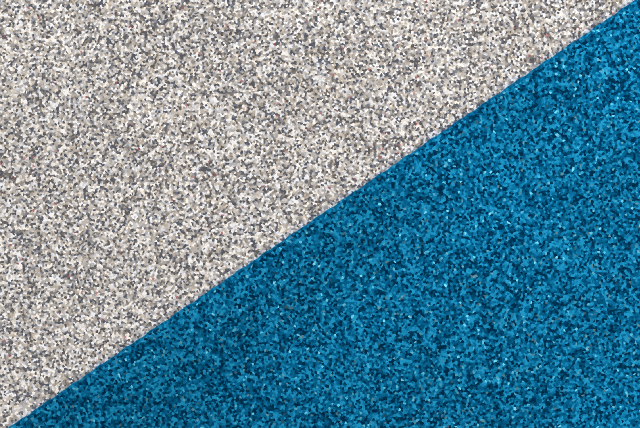
This texture is drawn by a Shadertoy shader. Its source:

```glsl
vec3 hash3(vec2 cell) {
    vec3 q = fract(vec3(cell.xyx) * vec3(0.1031, 0.1030, 0.0973));
    q += dot(q, q.yxz + 33.33);
    return fract((q.xxy + q.yzz) * q.zyx);
}

// Random triple of the nearest flake in a jittered grid
vec3 nearestFlake(vec2 p, float density) {
    vec2 g = p * density;
    vec2 base = floor(g);
    float best = 9.0;
    vec2 owner = base;
    for (int y = -1; y <= 1; y++) {
        for (int x = -1; x <= 1; x++) {
            vec2 cell = base + vec2(x, y);
            vec2 delta = cell + hash3(cell + 71.0).xy - g;
            float dist = dot(delta, delta);
            if (dist < best) {
                best = dist;
                owner = cell;
            }
        }
    }
    return hash3(owner + 17.0);
}

// Three-tone ramp from shaded to lit facets
vec3 facetTone(float lit, vec3 dark, vec3 mid, vec3 light) {
    vec3 tone = mix(dark, mid, smoothstep(0.0, 0.5, lit));
    return mix(tone, light, smoothstep(0.45, 1.0, lit));
}

// Soft uneven sheen from layered sines
float sheen(vec2 p) {
    return sin(p.x * 9.0 + 2.0 * sin(p.y * 7.0))
         + 0.6 * sin(p.y * 17.0 - p.x * 13.0)
         + 0.4 * sin(p.x * 31.0 + p.y * 23.0);
}

vec3 silverGlitter(vec2 p, float edgeDist) {
    vec3 flake = nearestFlake(p, 205.0);
    vec3 clump = nearestFlake(p + 3.7, 110.0);
    float lit = clamp(flake.x + 0.24 * (clump.x - 0.5), 0.0, 1.0);
    vec3 col = facetTone(lit, vec3(0.35, 0.35, 0.37),
                         vec3(0.72, 0.69, 0.66), vec3(0.97, 0.96, 0.95));
    // Warm and cool flakes, with a few rosy ones
    col += (flake.y - 0.5) * vec3(0.06, 0.01, -0.07);
    col = mix(col, vec3(0.68, 0.36, 0.38), 0.7 * step(0.996, flake.z));
    // Brighter toward the top right
    float light = 0.97 + 0.04 * p.y + 0.025 * p.x + 0.008 * sheen(p);
    // Cool contact shade beside the seam
    float shade = 1.0 - smoothstep(0.0, 0.014, edgeDist);
    return col * light * mix(vec3(1.0), vec3(0.84, 0.88, 0.95), shade);
}

vec3 blueGlitter(vec2 p, float edgeDist) {
    vec3 flake = nearestFlake(p + 11.3, 190.0);
    vec3 clump = nearestFlake(p + 5.1, 95.0);
    float lit = clamp(flake.x + 0.3 * (clump.x - 0.5), 0.0, 1.0);
    vec3 col = facetTone(lit, vec3(0.0, 0.17, 0.28),
                         vec3(0.02, 0.37, 0.54), vec3(0.13, 0.58, 0.76));
    // Sparse bright glints
    col += vec3(0.36, 0.30, 0.22) * smoothstep(0.93, 1.0, flake.z);
    // Light falls off toward the lower left
    float light = 0.88 + 0.10 * p.x + 0.08 * p.y + 0.02 * sheen(p + 2.0);
    col *= light;
    // Smooth lit lip along the cut
    float lip = 1.0 - smoothstep(0.002, 0.008, -edgeDist);
    return mix(col, vec3(0.03, 0.42, 0.62), 0.5 * lip);
}

// Signed distance to a line, positive above it
float lineDistance(vec2 p, vec2 a, vec2 b) {
    vec2 along = normalize(b - a);
    return dot(p - a, vec2(-along.y, along.x));
}

vec3 glitterSheets(vec2 p, float pixel) {
    float edge = lineDistance(p, vec2(0.0195, 0.0), vec2(1.484, 1.0));
    // Slightly ragged cut
    edge += 0.0008 * (sin(p.x * 211.0) + sin(p.x * 97.0 + 1.3));
    float silverMask = smoothstep(-0.5 * pixel, 0.5 * pixel, edge);
    return mix(blueGlitter(p, edge), silverGlitter(p, edge), silverMask);
}

void mainImage(out vec4 fragColor, in vec2 fragCoord) {
    float pixel = 1.0 / iResolution.y;
    vec3 sum = vec3(0.0);
    // Four samples per pixel soften flake borders
    for (int i = 0; i < 4; i++) {
        vec2 offset = vec2(i % 2, i / 2) * 0.5 - 0.25;
        sum += glitterSheets((fragCoord + offset) * pixel, pixel);
    }
    fragColor = vec4(clamp(sum * 0.25, 0.0, 1.0), 1.0);
}
```
